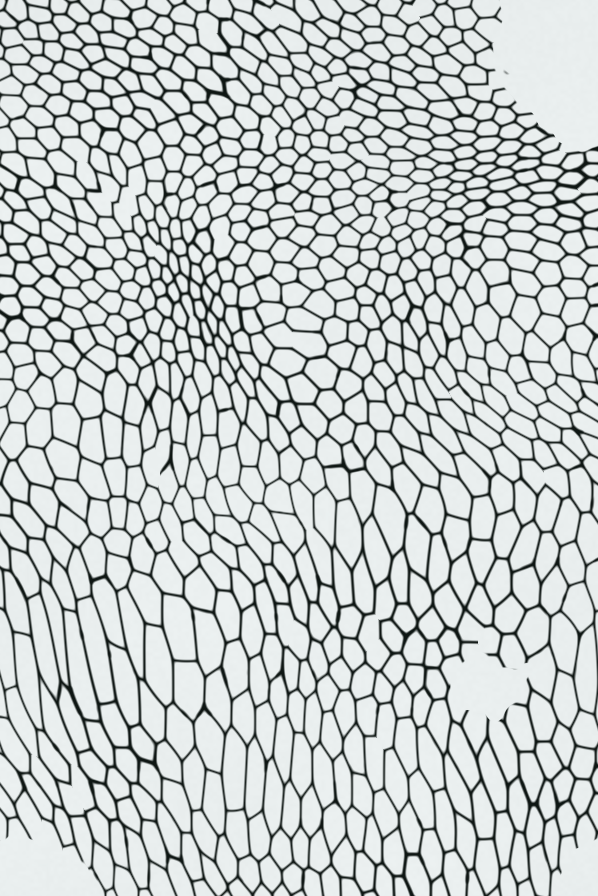
A Shadertoy shader for this pattern:

```glsl
const vec3 PAPER = vec3(0.915, 0.935, 0.935);
const vec3 INK = vec3(0.055, 0.085, 0.075);
const float COLUMN_STEP = 0.866;
const float JITTER = 0.42;

vec2 hash2(vec2 p) {
    vec3 v = fract(p.xyx * vec3(0.1031, 0.1030, 0.0973));
    v += dot(v, v.yzx + 33.33);
    return fract((v.xx + v.yz) * v.zy);
}

float noise(vec2 p) {
    vec2 cell = floor(p), f = fract(p);
    f = f * f * (3.0 - 2.0 * f);
    float low = mix(hash2(cell).x, hash2(cell + vec2(1, 0)).x, f.x);
    float high = mix(hash2(cell + vec2(0, 1)).x, hash2(cell + vec2(1, 1)).x, f.x);
    return mix(low, high, f.y);
}

// Soft minimum of two lengths
float softMin(float a, float b, float sharpness) {
    return a - log(1.0 + exp(sharpness * (a - b))) / sharpness;
}

// Bends the sheet: small cells above, flat ones at right, long leaning ones below
vec2 warp(vec2 p) {
    float columns = mix(24.0, 17.0, smoothstep(0.1, 1.2, p.y));
    float right = smoothstep(0.3, 0.75, p.x);
    float left = 1.0 - smoothstep(0.1, 0.6, p.x);
    vec2 q;
    q.x = columns * (p.x - 0.3) - mix(9.0, 1.0, p.x) * p.y;
    q.y = 13.0 * p.y + 3.0 * p.x;
    q.y += 14.0 * softMin(p.y, mix(0.72, 0.52, p.x), 9.0);
    q.y += 2.0 * right * tanh((p.y - 0.29) / 0.13);
    q.y -= 0.9 * left * tanh((p.y - 1.1) / 0.2);

    // Diagonal crease that squeezes the cells
    float crease = p.x - 0.27 - 0.6 * (p.y - 0.4);
    float span = smoothstep(0.2, 0.45, p.y) * (1.0 - smoothstep(0.6, 0.85, p.y));
    q.x += 0.9 * span * tanh(crease / 0.05);

    vec2 sway = vec2(noise(p * 5.0 + 7.0), noise(p * 5.0 + 31.0)) - 0.5;
    return q + 1.5 * sway;
}

// Jittered centre of a cell in a hexagonal lattice
vec2 cellCentre(vec2 id) {
    vec2 lattice = vec2(id.x * COLUMN_STEP, id.y + 0.5 * mod(id.x, 2.0));
    return lattice + JITTER * (hash2(id + 80.0) - 0.5);
}

vec2 nearestCell(vec2 q) {
    float column = round(q.x / COLUMN_STEP);
    float best = 1e3;
    vec2 bestId = vec2(0);
    for (float i = -1.0; i <= 1.0; i++) {
        float x = column + i;
        float row = round(q.y - 0.5 * mod(x, 2.0));
        for (float j = -1.0; j <= 1.0; j++) {
            vec2 id = vec2(x, row + j);
            float d = distance(q, cellCentre(id));
            if (d < best) { best = d; bestId = id; }
        }
    }
    return bestId;
}

// Rounded distance to the cell walls, in canvas units
float wallDistance(vec2 p, float rounding) {
    const float e = 0.001;
    vec2 q = warp(p);
    mat2 jacobian = mat2(warp(p + vec2(e, 0)) - q, warp(p + vec2(0, e)) - q) / e;
    vec2 id = nearestCell(q);
    vec2 centre = cellCentre(id);
    float total = 1e-9;
    for (float i = -2.0; i <= 2.0; i++) {
        for (float j = -2.0; j <= 2.0; j++) {
            if (i == 0.0 && j == 0.0) continue;
            vec2 other = id + vec2(i, j);
            // A few walls are broken away
            if (hash2(id + other + 300.0).y < 0.018) continue;
            vec2 neighbour = cellCentre(other);
            vec2 normal = normalize(neighbour - centre);
            float d = dot(0.5 * (centre + neighbour) - q, normal);
            total += exp(-d / (length(normal * jacobian) * rounding));
        }
    }
    return -log(total) * rounding;
}

float ellipse(vec2 p, vec2 centre, vec2 radius) {
    return (length((p - centre) / radius) - 1.0) * min(radius.x, radius.y);
}

// Torn corners and one hole; negative where the net is missing
float tornDistance(vec2 p) {
    float d = ellipse(p, vec2(1.01, 0.06), vec2(0.18, 0.19));
    d = min(d, ellipse(p, vec2(0.82, 1.15), vec2(0.065, 0.05)));
    d = min(d, ellipse(p, vec2(0.0, 1.53), vec2(0.17, 0.14)));
    d = min(d, ellipse(p, vec2(1.02, 1.49), vec2(0.08, 0.09)));
    return d + 0.035 * (noise(p * 35.0) - 0.5);
}

void mainImage(out vec4 fragColor, in vec2 fragCoord) {
    vec2 p = vec2(fragCoord.x, iResolution.y - fragCoord.y) / iResolution.x;
    float softness = max(0.0022, 0.75 / iResolution.x);

    // Uneven pen pressure with occasional knots
    float halfWidth = 0.0012 + 0.0010 * noise(p * 6.0 + 50.0);
    halfWidth += 0.0013 * smoothstep(0.75, 0.95, noise(p * 32.0));

    float d = wallDistance(p, 0.0016);
    float ink = 1.0 - smoothstep(halfWidth - softness, halfWidth + softness, d);
    ink *= smoothstep(-0.002, 0.002, tornDistance(p));

    // Faint paper shading
    float shade = 0.02 * (noise(p * 3.0) - 0.5) + 0.012 * (noise(p * 150.0) - 0.5);
    fragColor = vec4(mix(PAPER + shade, INK, ink), 1.0);
}
```
